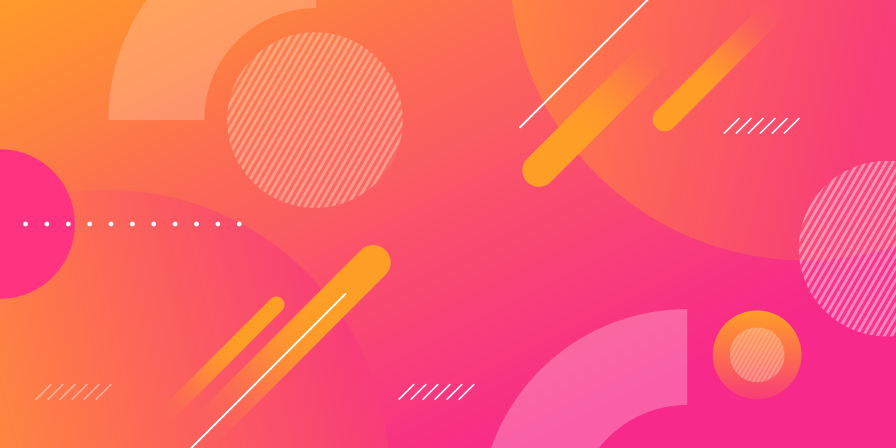
Write a WebGL 2 fragment shader that draws this background.

```glsl
#version 300 es
precision highp float;

uniform vec2 u_resolution;
out vec4 outColor;

// Palette
const vec3 ORANGE  = vec3(1.00, 0.62, 0.15);
const vec3 AMBER   = vec3(1.00, 0.52, 0.25);
const vec3 CORAL   = vec3(0.985, 0.35, 0.39);
const vec3 PINK    = vec3(0.975, 0.24, 0.47);
const vec3 MAGENTA = vec3(0.97, 0.16, 0.54);
const vec3 ROSE    = vec3(1.00, 0.20, 0.50);
const vec3 PEACH   = vec3(1.00, 0.80, 0.68);
const vec3 WHITE   = vec3(1.0);

// Layout: canvas height is 1, width is 2
const vec3 LOW_DISC   = vec3(0.240, -0.052, 0.628);   // centre, radius
const vec3 HIGH_DISC  = vec3(1.797, 1.078, 0.659);
const vec3 ROSE_DISC  = vec3(0.0, 0.5, 0.167);
const vec3 HATCH_LEFT = vec3(0.703, 0.732, 0.196);
const vec3 HATCH_RIGHT = vec3(1.979, 0.445, 0.196);
const vec3 BADGE      = vec3(1.690, 0.208, 0.099);
const vec3 BADGE_CORE = vec3(1.690, 0.208, 0.061);
const vec2 ARC_TOP    = vec2(0.706, 0.732);
const vec2 ARC_BOTTOM = vec2(1.534, -0.154);
const float ARC_RADIUS = 0.357;
const float ARC_HALF   = 0.107;
const float HATCH_STEP = 0.0136;
const float LINE_HALF  = 0.0021;
const vec2 DIAGONAL    = vec2(0.70711);

float pixel;   // size of one pixel in canvas units

float cover(float d) { return clamp(0.5 - d / pixel, 0.0, 1.0); }

float disc(vec2 p, vec3 c) { return cover(length(p - c.xy) - c.z); }

float segment(vec2 p, vec2 a, vec2 b) {
    vec2 ab = b - a;
    return length(p - a - ab * clamp(dot(p - a, ab) / dot(ab, ab), 0.0, 1.0));
}

// Quarter ring kept on the upper left of its centre
float quarterRing(vec2 p, vec2 c) {
    vec2 q = p - c;
    float ring = abs(length(q) - ARC_RADIUS) - ARC_HALF;
    return cover(max(ring, max(q.x, -q.y)));
}

// Steep parallel stripes
float stripes(vec2 p, float spacing) {
    float s = dot(p, vec2(0.866, -0.5));
    float d = abs(fract(s / spacing) - 0.5) * spacing;
    return cover(d - spacing * 0.24);
}

// Rounded diagonal bar that fades away from its tip
vec3 bar(vec3 col, vec2 p, vec2 tip, vec2 dir, float radius, float len) {
    float t = clamp(dot(p - tip, dir) / len, 0.0, 1.0);
    float mask = cover(segment(p, tip, tip + dir * len) - radius);
    vec3 tint = mix(ORANGE, CORAL, smoothstep(0.2, 1.0, t));
    return mix(col, tint, mask * (1.0 - smoothstep(0.4, 1.0, t)));
}

// Row of six slanted ticks
float ticks(vec2 p, vec2 start) {
    float m = 0.0;
    for (int i = 0; i < 6; i++) {
        vec2 a = start + vec2(0.0268 * float(i), 0.0);
        m = max(m, cover(segment(p, a, a + vec2(0.0325)) - LINE_HALF * 0.8));
    }
    return m;
}

// Eleven evenly spaced dots
float dots(vec2 p) {
    const float STEP = 0.0477;
    vec2 q = p - vec2(0.057, 0.5);
    q.x -= STEP * clamp(floor(q.x / STEP + 0.5), 0.0, 10.0);
    return cover(length(q) - 0.0052);
}

void main() {
    pixel = 1.0 / u_resolution.y;
    vec2 p = gl_FragCoord.xy / u_resolution * vec2(2.0, 1.0);

    // Diagonal backdrop
    float t = 0.25 * p.x + 0.5 * (1.0 - p.y);
    vec3 col = mix(ORANGE, CORAL, smoothstep(-0.1, 0.5, t));
    col = mix(col, MAGENTA, clamp((t - 0.42) / 0.38, 0.0, 1.0));

    // Large gradient discs
    float low = clamp((p.x + 0.25 * p.y) / 0.85, 0.0, 1.0);
    col = mix(col, mix(AMBER, PINK, low), disc(p, LOW_DISC));
    float high = clamp((p.x - 1.12 + 0.25 * (1.0 - p.y)) / 0.88, 0.0, 1.0);
    col = mix(col, mix(AMBER, PINK, high), disc(p, HIGH_DISC));
    col = mix(col, ROSE, disc(p, ROSE_DISC));

    // Translucent arcs and hatched discs
    col = mix(col, PEACH, 0.33 * quarterRing(p, ARC_TOP));
    col = mix(col, WHITE, 0.25 * quarterRing(p, ARC_BOTTOM));
    col = mix(col, PEACH, disc(p, HATCH_LEFT) * (0.08 + 0.45 * stripes(p, HATCH_STEP)));
    col = mix(col, WHITE, disc(p, HATCH_RIGHT) * (0.05 + 0.38 * stripes(p, HATCH_STEP)));

    // Fading bars
    col = bar(col, p, vec2(0.833, 0.414), -DIAGONAL, 0.039, 0.66);
    col = bar(col, p, vec2(0.617, 0.320), -DIAGONAL, 0.018, 0.45);
    col = bar(col, p, vec2(1.203, 0.620), DIAGONAL, 0.037, 0.50);
    col = bar(col, p, vec2(1.484, 0.734), DIAGONAL, 0.027, 0.40);

    // Badge with a finely hatched core
    float rise = clamp((p.y - BADGE.y) / (2.0 * BADGE.z) + 0.5, 0.0, 1.0);
    col = mix(col, mix(PINK, ORANGE, rise), disc(p, BADGE));
    col = mix(col, PEACH, disc(p, BADGE_CORE) * (0.28 + 0.25 * stripes(p, 0.009)));

    // Thin white accents
    float lineLow = segment(p, vec2(0.427, 0.0), vec2(0.771, 0.344));
    float lineHigh = segment(p, vec2(1.161, 0.716), vec2(1.448, 1.003));
    col = mix(col, WHITE, cover(min(lineLow, lineHigh) - LINE_HALF));
    col = mix(col, WHITE, 0.45 * ticks(p, vec2(0.081, 0.109)));
    col = mix(col, WHITE, ticks(p, vec2(0.891, 0.109)));
    col = mix(col, WHITE, ticks(p, vec2(1.617, 0.703)));
    col = mix(col, WHITE, dots(p));

    outColor = vec4(col, 1.0);
}
```
